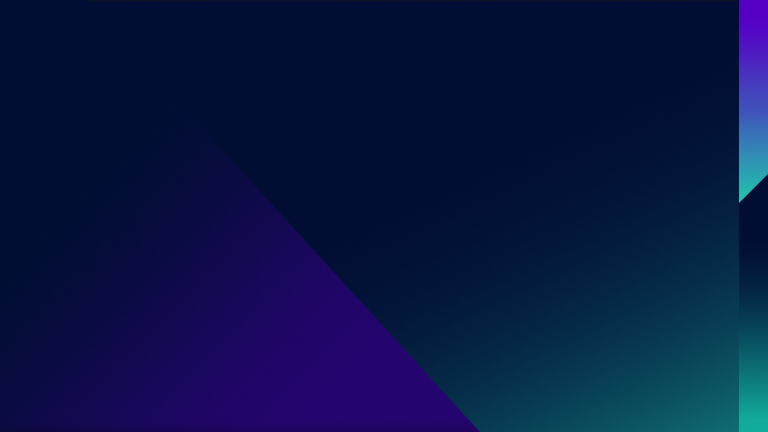
Write a WebGL 2 fragment shader that draws this background.

```glsl
#version 300 es
precision highp float;

uniform vec2 u_resolution;
out vec4 outColor;

#define NAVY vec3(0.004, 0.053, 0.200)
#define VIOLET vec3(0.142, 0.018, 0.435)
#define TEAL vec3(0.060, 0.430, 0.450)
#define STRIP_PURPLE vec3(0.335, 0.000, 0.770)
#define STRIP_BLUE vec3(0.245, 0.340, 0.730)
#define STRIP_MINT vec3(0.130, 0.780, 0.680)
#define STRIP_TEAL vec3(0.070, 0.670, 0.610)
#define DIAGONAL_FOOT vec2(1.111, 0.0)
#define DIAGONAL_HEAD vec2(0.197, 1.0)
#define STRIP_LEFT 1.7106
#define STRIP_CUT 0.530
#define GRAIN 0.004

float hash(vec2 p) {
    vec3 q = fract(p.xyx * 0.1031);
    q += dot(q, q.yzx + 33.33);
    return fract((q.x + q.y) * q.z);
}

// Antialiased step, positive side of a signed distance
float cover(float dist) {
    return clamp(dist * u_resolution.y + 0.5, 0.0, 1.0);
}

// Signed distance to a line through a and b, positive on its right
float lineSide(vec2 p, vec2 a, vec2 b) {
    vec2 along = normalize(b - a);
    return dot(p - a, vec2(along.y, -along.x));
}

// Violet glow growing towards the lower right
vec3 violetPanel(vec2 p) {
    float glow = smoothstep(-0.42, 0.72, p.x - p.y);
    vec3 color = mix(NAVY, VIOLET, glow);
    return color * mix(0.86, 1.0, smoothstep(0.0, 0.03, p.y));
}

// Teal glow rising from the lower right corner
vec3 tealPanel(vec2 p) {
    float along = dot(p, vec2(0.42, -0.90));
    float glow = pow(clamp((along + 0.15) / 0.87, 0.0, 1.0), 2.1);
    return mix(NAVY, TEAL, glow);
}

// Narrow side strip: bright upper blade above a darker lower one
vec3 sideStrip(vec2 p) {
    vec3 upper = mix(STRIP_BLUE, STRIP_PURPLE, smoothstep(0.70, 0.98, p.y));
    upper = mix(STRIP_MINT, upper, clamp((p.y - 0.53) / 0.21, 0.0, 1.0));
    float glow = pow(clamp((0.45 - p.y) / 0.42, 0.0, 1.0), 1.5);
    vec3 lower = mix(NAVY, STRIP_TEAL, glow);
    float cut = (p.y - STRIP_CUT - (p.x - STRIP_LEFT)) * 0.7071;
    return mix(lower, upper, cover(cut));
}

void main() {
    vec2 p = gl_FragCoord.xy / u_resolution.y;

    // Two panels split by the diagonal
    float side = lineSide(p, DIAGONAL_FOOT, DIAGONAL_HEAD);
    vec3 color = mix(violetPanel(p), tealPanel(p), cover(side));

    // Faint hairline on the upper edge
    float hairline = cover(p.y - 0.9975) * cover(p.x - DIAGONAL_HEAD.x);
    color = mix(color, vec3(0.06, 0.08, 0.13), hairline * 0.7);

    color = mix(color, sideStrip(p), cover(p.x - STRIP_LEFT));

    // Fine grain hides banding
    color += (hash(floor(p * 288.0)) - 0.5) * GRAIN;
    outColor = vec4(clamp(color, 0.0, 1.0), 1.0);
}
```
